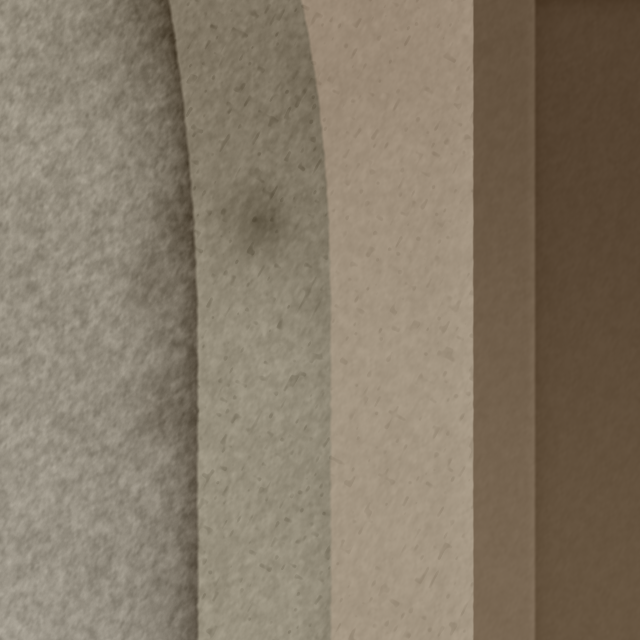
A WebGL 2 fragment shader for this texture:

```glsl
#version 300 es
precision highp float;
// Weathered stucco wall with a curved arch band, a pale pillar and shaded brown recesses.
uniform vec2 u_resolution;
out vec4 fragColor;

float hash(vec2 p) {
  vec3 q = fract(vec3(p.xyx) * 0.1031);
  q += dot(q, q.yzx + 33.33);
  return fract((q.x + q.y) * q.z);
}

float noise(vec2 p) {
  vec2 i = floor(p), f = fract(p);
  f = f * f * (3.0 - 2.0 * f);
  return mix(mix(hash(i), hash(i + vec2(1, 0)), f.x),
             mix(hash(i + vec2(0, 1)), hash(i + vec2(1, 1)), f.x), f.y);
}

float fbm(vec2 p) {
  float sum = 0.0, amp = 0.5;
  for (int i = 0; i < 4; i++) {
    sum += amp * noise(p);
    p = mat2(0.8, 0.6, -0.6, 0.8) * p * 2.03 + 17.0;
    amp *= 0.5;
  }
  return sum / 0.9375;
}

// Soft round smudge
float stain(vec2 p, vec2 center, vec2 size) {
  vec2 d = (p - center) / size;
  return exp(-dot(d, d));
}

float edge(float x, float at, float blur) {
  return smoothstep(at - blur, at + blur, x);
}

void main() {
  vec2 uv = gl_FragCoord.xy / u_resolution;
  float x = uv.x, y = uv.y;

  // Boundaries, with a slight roughness
  float rough = (noise(vec2(3.0, y * 95.0)) - 0.5) * 0.002;
  float archOuter = 0.309 - 0.149 * pow(max(y - 0.45, 0.0), 2.0) + rough;
  float archInner = 0.517 - 0.221 * pow(max(y - 0.48, 0.0), 2.4) + rough;
  float pillarEnd = 0.7396 + rough * 0.5;
  float recessEnd = 0.836;

  // Slanted plaster grain: coarse, fine and dark pits
  vec2 slant = mat2(0.88, 0.47, -0.47, 0.88) * uv;
  float coarse = fbm(slant * vec2(95.0, 65.0)) - 0.5;
  float fine = noise(slant * vec2(230.0, 140.0) + 41.0) - 0.5;
  float pits = smoothstep(0.76, 0.95, noise(slant * vec2(125.0, 85.0) + 73.0));
  float cloud = fbm(uv * 7.0 + 5.0) - 0.5;

  // Left wall with a broad shadow beside the arch
  float gap = max(archOuter - x, 0.0);
  vec3 wall = mix(vec3(0.605, 0.58, 0.53), vec3(0.575, 0.545, 0.485), y);
  float shade = 0.17 * exp(-gap / 0.028) + 0.10 * exp(-gap / 0.085);
  shade += 0.08 * stain(uv, vec2(0.235, 0.555), vec2(0.035, 0.045));
  shade += 0.08 * stain(uv, vec2(0.25, 0.355), vec2(0.03, 0.045));
  shade += 0.06 * stain(uv, vec2(0.27, 0.65), vec2(0.04, 0.05));
  shade += 0.07 * stain(uv, vec2(0.23, 0.98), vec2(0.07, 0.12));
  wall -= shade * vec3(0.93, 0.97, 0.98);
  wall += cloud * 0.06 + coarse * 0.17 + fine * 0.065;

  // Arch band, darker toward the top and along its inner edge
  vec3 band = mix(vec3(0.59, 0.56, 0.49), vec3(0.505, 0.465, 0.395), smoothstep(0.3, 1.0, y));
  band -= 0.10 * stain(uv, vec2(0.41, 0.65), vec2(0.042, 0.045));
  band -= 0.025 * stain(uv, vec2(0.37, 0.68), vec2(0.09, 0.07));
  band -= 0.045 * exp(-max(archInner - x, 0.0) / 0.04);
  band += 0.02 * exp(-max(x - archOuter, 0.0) / 0.01);
  band += cloud * 0.05 + coarse * 0.10 + fine * 0.045 - pits * 0.06;

  // Pale pillar
  vec3 pillar = mix(vec3(0.638, 0.585, 0.51), vec3(0.605, 0.54, 0.465), smoothstep(0.35, 1.0, y));
  pillar += 0.015 * edge(x, 0.715, 0.03);
  pillar += cloud * 0.02 + coarse * 0.055 + fine * 0.025 - pits * 0.04;

  // Shaded side face and deep recess
  vec3 side = mix(vec3(0.475, 0.405, 0.325), vec3(0.395, 0.325, 0.25), smoothstep(0.0, 1.0, y));
  side += 0.025 * edge(x, 0.828, 0.008) + coarse * 0.03 + fine * 0.015;
  vec3 recess = mix(vec3(0.405, 0.335, 0.255), vec3(0.335, 0.265, 0.195), smoothstep(0.0, 0.85, y));
  recess -= 0.035 * exp(-max(x - recessEnd, 0.0) / 0.015);
  recess -= 0.035 * exp((y - 1.0) / 0.018);
  recess += coarse * 0.022 + fine * 0.015;

  // Layers from left to right
  vec3 color = mix(wall, band, edge(x, archOuter, 0.0035));
  color = mix(color, pillar, edge(x, archInner, 0.003));
  color = mix(color, side, edge(x, pillarEnd, 0.0018));
  color = mix(color, recess, edge(x, recessEnd, 0.0035));
  fragColor = vec4(clamp(color, 0.0, 1.0), 1.0);
}
```
